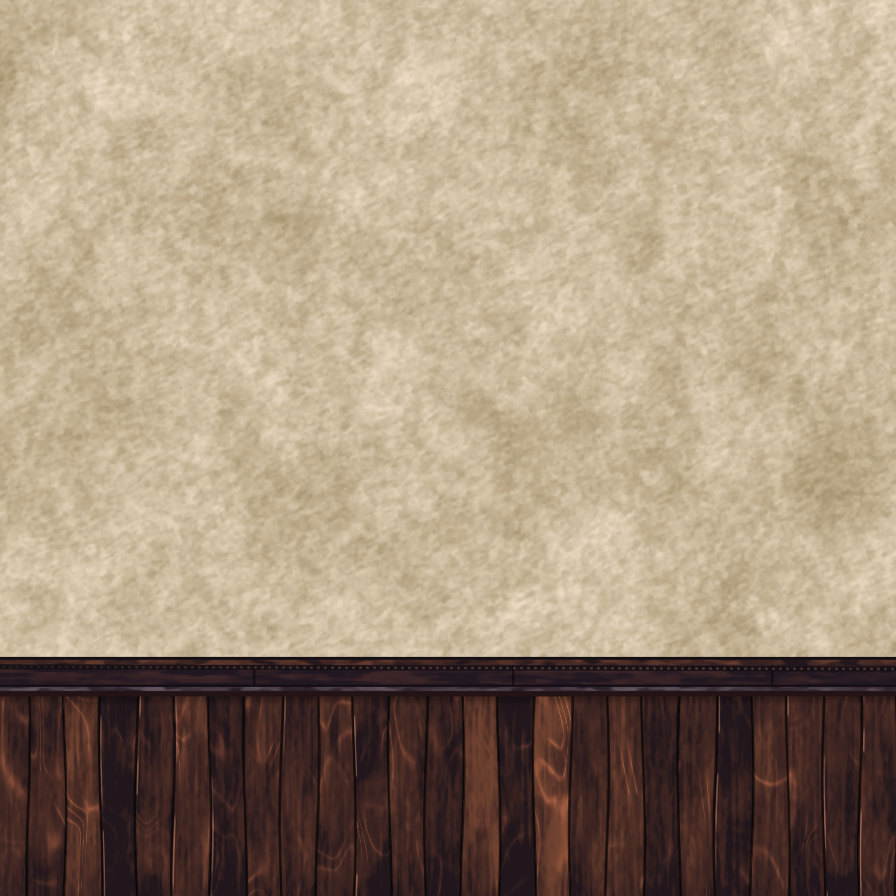
A Shadertoy shader for this texture:

```glsl
#define RAIL_TOP 0.2669
#define RAIL_BOTTOM 0.2227
#define PLANKS 24.77
#define PLANK_SHIFT 0.22
#define BEADS 128.0
#define RAIL_PANEL 0.289
#define WALL_COLOR vec3(0.79, 0.72, 0.605)
#define WOOD_DARK vec3(0.125, 0.085, 0.105)
#define WOOD_MID vec3(0.245, 0.145, 0.13)
#define WOOD_LIGHT vec3(0.44, 0.26, 0.19)

// Relative brightness of the boards, left to right
const float boardTone[26] = float[26](
    0.36, 0.40, 0.50, 0.16, 0.38, 0.52, 0.20, 0.50, 0.34,
    0.48, 0.24, 0.42, 0.22, 0.72, 0.10, 0.74, 0.42, 0.50,
    0.30, 0.42, 0.16, 0.56, 0.38, 0.30, 0.36, 0.30);

vec2 hash2(vec2 p) {
    vec3 q = fract(p.xyx * vec3(0.1031, 0.1030, 0.0973));
    q += dot(q, q.yzx + 33.33);
    return fract((q.xx + q.yz) * q.zy);
}

// Cellular noise: random cell values blended by distance to each cell point
float cellNoise(vec2 p) {
    vec2 cell = floor(p), f = p - cell;
    float sum = 0.0, total = 0.0;
    for (int j = -1; j <= 1; j++)
    for (int i = -1; i <= 1; i++) {
        vec2 o = vec2(i, j);
        vec2 d = o + hash2(cell + o + 100.0) - f;
        float w = exp(-6.0 * dot(d, d));
        sum += w * hash2(cell + o + 357.0).x;
        total += w;
    }
    return sum / total;
}

float band(float v, float lo, float hi, float aa) {
    return smoothstep(lo - aa, lo + aa, v) - smoothstep(hi - aa, hi + aa, v);
}

vec3 woodColor(float tone) {
    vec3 c = mix(WOOD_DARK, WOOD_MID, smoothstep(0.0, 0.45, tone));
    return mix(c, WOOD_LIGHT, smoothstep(0.35, 1.05, tone));
}

// Mottled wall with short slanted fibres
vec3 wall(vec2 p) {
    float blotch = 0.0, scale = 7.0;
    for (int i = 0; i < 4; i++) {
        blotch += (cellNoise(p * vec2(scale, scale * 0.8) + float(i) * 19.0) - 0.5) * 0.07;
        scale *= 2.6;
    }
    vec2 slant = vec2(p.x + p.y * 0.5, p.y - p.x * 0.5);
    float fibre = cellNoise(slant * vec2(90.0, 210.0)) - 0.5;
    float speck = cellNoise(p * 230.0) - 0.5;
    float shade = blotch + 0.07 * fibre + 0.06 * speck;
    return WALL_COLOR + shade * vec3(0.95, 1.0, 1.15);
}

// Vertical boards with grain, curved figure and worn seams
vec3 boards(vec2 p, float aa) {
    float x = p.x * PLANKS + PLANK_SHIFT + 0.05 * sin(p.y * 19.0 + p.x * 40.0);
    float id = floor(x), f = x - id;
    vec2 rnd = hash2(vec2(id, 7.0));
    vec2 q = vec2(p.x, p.y + rnd.x * 9.0);

    float grain = cellNoise(q * vec2(260.0, 16.0)) - 0.5;
    float patches = cellNoise(q * vec2(38.0, 17.0)) - 0.5;
    float fine = cellNoise(q * vec2(300.0, 110.0)) - 0.5;
    float warp = cellNoise(q * vec2(30.0, 11.0));
    float figure = sin(warp * 26.0 + f * 4.0 + rnd.y * 6.0 + sin(q.y * 37.0));
    float vein = pow(0.5 + 0.5 * figure, 14.0) * smoothstep(0.4, 0.75, cellNoise(q * 23.0 + 5.0));

    float tone = boardTone[int(clamp(id, 0.0, 25.0))];
    tone += 0.34 * grain + 0.42 * patches + 0.22 * fine + 0.05 * figure;
    tone -= 0.16 * (1.0 - smoothstep(0.0, 0.05, p.y));
    vec3 c = woodColor(tone) + vein * vec3(0.17, 0.09, 0.055) * (0.35 + tone);

    // Dark joints, some with a pale worn edge
    float seamDist = min(f, 1.0 - f) / PLANKS;
    c *= 1.0 - 0.65 * (1.0 - smoothstep(0.0006, 0.0015 + aa, seamDist));
    float worn = step(0.5, rnd.y) * smoothstep(0.43, 0.7, cellNoise(q * vec2(20.0, 27.0)));
    c += worn * band(f / PLANKS, 0.0015, 0.0032, aa) * vec3(0.32, 0.21, 0.15);
    return c * mix(0.72, 1.0, smoothstep(0.0, 0.012, RAIL_BOTTOM - p.y));
}

// Moulded rail: lip, beading, jointed panel, sill and shadow
vec3 rail(vec2 p, float aa) {
    float x = p.x / RAIL_PANEL + 0.018;
    float panel = floor(x), joint = abs(fract(x + 0.5) - 0.5) * RAIL_PANEL;
    float grain = cellNoise(p * vec2(22.0, 260.0)) - 0.5;
    float wear = cellNoise(p * vec2(70.0, 190.0) + 11.0);
    float tone = 0.12 + 0.1 * hash2(vec2(panel, 3.0)).x + 0.36 * grain + 0.2 * (wear - 0.5);
    vec3 c = woodColor(tone) + vec3(0.0, 0.005, 0.025);
    c *= 1.0 - 0.5 * (1.0 - smoothstep(0.0005, 0.0015 + aa, joint));

    vec3 lip = woodColor(0.42 + 0.9 * (wear - 0.5));
    c = mix(c, lip, band(p.y, 0.2580, 0.2638, aa));
    c = mix(c, vec3(0.075, 0.06, 0.075), band(p.y, 0.2638, 0.2680, aa));

    float beadY = 0.2558 - 0.0025 * p.x;
    vec2 bead = vec2((fract(p.x * BEADS) - 0.5) / BEADS, p.y - beadY);
    c = mix(c, vec3(0.075, 0.055, 0.07), 0.8 * band(bead.y, -0.0028, 0.0028, aa));
    float dotMask = 1.0 - smoothstep(0.0015 - aa, 0.0015 + aa, length(bead));
    c += dotMask * vec3(0.20, 0.14, 0.11) * smoothstep(0.0, 0.8, p.x + 0.3);

    vec3 sill = vec3(0.27, 0.215, 0.26) + 0.24 * (wear - 0.5);
    c = mix(c, vec3(0.08, 0.06, 0.085), band(p.y, 0.2335, 0.2360, aa));
    c = mix(c, sill, band(p.y, 0.2290, 0.2332, aa));
    return mix(c, vec3(0.135, 0.075, 0.085), band(p.y, 0.2200, 0.2285, aa));
}

void mainImage(out vec4 fragColor, in vec2 fragCoord) {
    vec2 p = fragCoord / iResolution.xy;
    float aa = 0.6 / iResolution.y;
    vec3 c = mix(boards(p, aa), rail(p, aa), smoothstep(-aa, aa, p.y - RAIL_BOTTOM));
    c = mix(c, wall(p), smoothstep(-aa, aa, p.y - RAIL_TOP));
    fragColor = vec4(clamp(c, 0.0, 1.0), 1.0);
}
```
